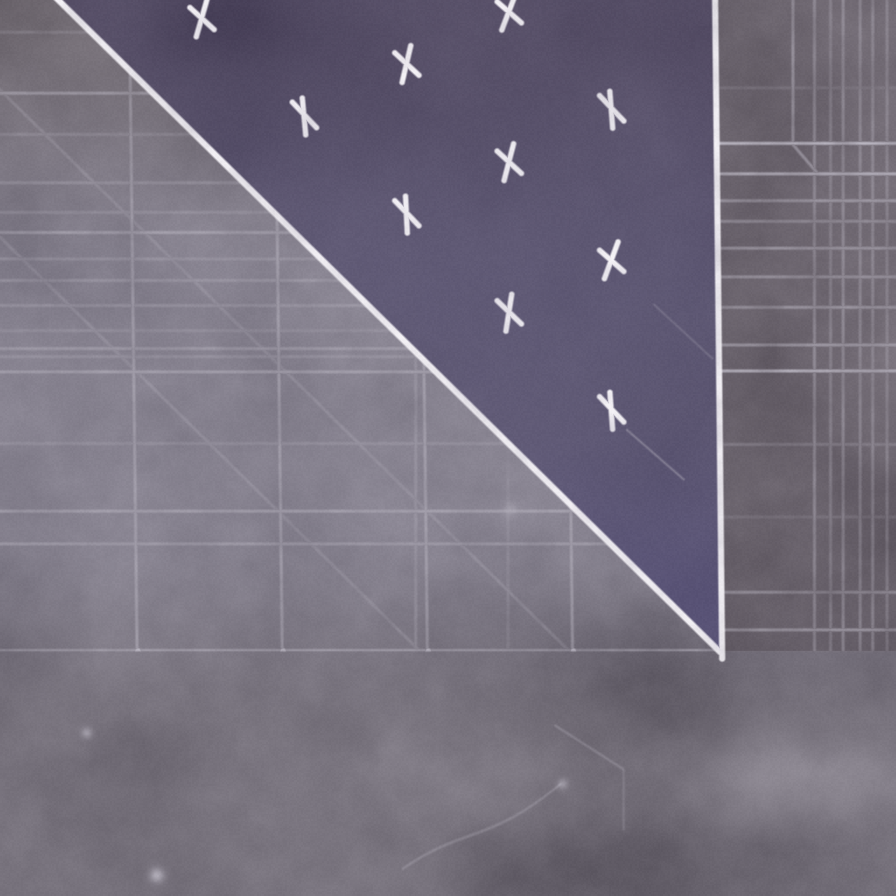
Write a Shadertoy shader that draws this background.

```glsl
// A chalk drafting sheet: a dark triangle filled with crosses, between two ruled panels.
// Lines are distance functions in percent of the canvas, with y running downward;
// layered value noise clouds the paper and wears the chalk.

const vec3 PAPER      = vec3(0.525, 0.508, 0.560);
const vec3 PAPER_TOP  = vec3(0.445, 0.420, 0.450);
const vec3 PAPER_BASE = vec3(0.455, 0.435, 0.475);
const vec3 SIDE       = vec3(0.425, 0.398, 0.435);
const vec3 NIGHT      = vec3(0.370, 0.347, 0.455);
const vec3 NIGHT_TOP  = vec3(0.335, 0.305, 0.400);
const vec3 CHALK      = vec3(0.720, 0.705, 0.750);
const vec3 WHITE      = vec3(0.930, 0.920, 0.940);

const float SLOPE = 0.986;              // fall of the long edge
const float BASE_Y = 72.7;              // foot of the ruled panels
const vec2 APEX = vec2(80.6, 73.0);
const vec2 LONG_START = vec2(6.5, 0.0);
const float EDGE_X = 79.8;
const float EDGE_LEAN = 0.011;
const float THIN = 0.17;
const float BOLD = 0.34;

// Rules as (position, strength)
const vec2 LEFT_RULES[12] = vec2[](
  vec2(3.6, .20), vec2(15.0, .22), vec2(20.4, .27), vec2(23.7, .24),
  vec2(28.9, .26), vec2(31.3, .30), vec2(34.1, .28), vec2(36.9, .20),
  vec2(38.9, .38), vec2(39.8, .25), vec2(49.5, .22), vec2(60.7, .38));
const vec2 RIGHT_RULES[15] = vec2[](
  vec2(9.8, .16), vec2(16.0, .85), vec2(19.4, .75), vec2(22.4, .50),
  vec2(24.7, .38), vec2(27.7, .48), vec2(30.9, .42), vec2(34.3, .45),
  vec2(38.5, .50), vec2(41.4, .75), vec2(49.6, .22), vec2(57.7, .16),
  vec2(66.1, .38), vec2(70.3, .50), vec2(72.9, .65));
const vec2 RIGHT_COLUMNS[6] = vec2[](
  vec2(90.9, .36), vec2(92.7, .28), vec2(94.1, .36),
  vec2(96.0, .32), vec2(97.4, .32), vec2(99.0, .28));

float soft;                             // edge softness

float hash(vec2 p) {
  p = fract(p * vec2(0.1031, 0.1130));
  p += dot(p, p.yx + 33.33);
  return fract((p.x + p.y) * p.x * 17.0);
}

float noise(vec2 p) {
  vec2 i = floor(p), f = fract(p);
  f = f * f * (3.0 - 2.0 * f);
  return mix(mix(hash(i), hash(i + vec2(1, 0)), f.x),
             mix(hash(i + vec2(0, 1)), hash(i + vec2(1, 1)), f.x), f.y);
}

float fbm(vec2 p) {
  float sum = 0.0, amp = 0.5;
  for (int i = 0; i < 5; i++) {
    sum += amp * noise(p);
    p = mat2(1.6, 1.2, -1.2, 1.6) * p + 17.0;
    amp *= 0.5;
  }
  return sum;
}

float fill(float d) { return 1.0 - smoothstep(-soft, soft, d); }
float stroke(float d, float w) { return fill(abs(d) - w); }

float segment(vec2 p, vec2 a, vec2 b) {
  vec2 q = p - a, e = b - a;
  return length(q - e * clamp(dot(q, e) / dot(e, e), 0.0, 1.0));
}

float glow(vec2 p, vec2 centre, vec2 radius) {
  vec2 q = (p - centre) / radius;
  return exp(-dot(q, q));
}

// Three columns of chances per diagonal row; each cross is slightly turned.
float crosses(vec2 p) {
  float d = 1e3;
  for (int i = 0; i < 5; i++) for (int j = 0; j < 3; j++) {
    vec2 c = vec2(22.4 + 11.43 * float(i), 2.0 + 10.95 * float(i) - 16.8 * float(j));
    float r = hash(c + 3.0) - 0.5;
    vec2 q = p - c;
    d = min(d, segment(q, vec2(-1.2, -1.3 + r * 0.5), vec2(1.5, 1.3)));
    d = min(d, segment(q, vec2(0.4 + r, -2.0), vec2(-0.2 - r, 2.1)));
  }
  return d;
}

float leftGrid(vec2 p, float across) {
  float ink = 0.0;
  for (int i = 0; i < 5; i++) {
    float k = float(i), x = 15.3 + 16.2 * k + 0.012 * (p.y - BASE_Y);
    ink = max(ink, 0.48 * stroke(p.y - 10.4 - 15.55 * k, THIN));
    ink = max(ink, 0.45 * stroke(p.x - x, THIN));
    ink = max(ink, 0.95 * fill(length(p - vec2(15.4 + 16.2 * k, BASE_Y)) - 0.35));
  }
  for (int i = 0; i < 12; i++)
    ink = max(ink, LEFT_RULES[i].y * stroke(p.y - LEFT_RULES[i].x, THIN));
  for (int k = 1; k < 3; k++)           // faint parallels of the long edge
    ink = max(ink, 0.22 * stroke(across - 11.7 * float(k), THIN));
  ink = max(ink, 0.25 * stroke(p.x - 46.4, THIN));
  return max(ink, 0.16 * stroke(p.x - 56.7, THIN) * smoothstep(48.0, 56.0, p.y));
}

float rightGrid(vec2 p) {
  float ink = 0.45 * stroke(p.x - 88.5, THIN) * fill(p.y - 16.0);
  for (int i = 0; i < 15; i++)
    ink = max(ink, RIGHT_RULES[i].y * stroke(p.y - RIGHT_RULES[i].x, THIN));
  for (int i = 0; i < 6; i++)
    ink = max(ink, RIGHT_COLUMNS[i].y * stroke(p.x - RIGHT_COLUMNS[i].x, THIN));
  return max(ink, 0.5 * fill(segment(p, vec2(88.3, 15.9), vec2(91.2, 19.3)) - THIN));
}

void mainImage(out vec4 fragColor, in vec2 fragCoord) {
  vec2 p = 100.0 * fragCoord / iResolution.xy;
  p.y = 100.0 - p.y;
  soft = max(0.16, 75.0 / min(iResolution.x, iResolution.y));
  float cloud = fbm(p * 0.07) - 0.48, wear = fbm(p * 0.35);

  // Regions
  float across = (p.y - SLOPE * (p.x - LONG_START.x)) / length(vec2(1.0, SLOPE));
  float side = p.x - EDGE_X - EDGE_LEAN * p.y;
  float above = fill(p.y - BASE_Y);
  float triangle = fill(max(across, side));
  float left = fill(max(-across, side)) * above;
  float right = fill(-side) * above;

  // Paper tones
  vec3 col = mix(PAPER_TOP, PAPER, smoothstep(0.0, 32.0, p.y));
  col = mix(col, PAPER_BASE, smoothstep(58.0, 82.0, p.y));
  col = mix(col, SIDE, right);
  col += 0.14 * cloud + 0.05 * (wear - 0.48);
  col += 0.11 * glow(p, vec2(90, 87), vec2(15, 5)) + 0.05 * glow(p, vec2(53, 87), vec2(13, 7));
  col -= 0.08 * glow(p, vec2(73, 76), vec2(8, 6)) + 0.08 * glow(p, vec2(66, 97), vec2(18, 7));
  vec3 night = mix(NIGHT_TOP, NIGHT, smoothstep(0.0, 35.0, p.y)) + 0.08 * cloud;
  night += vec3(-0.005, -0.005, 0.025) * smoothstep(45.0, 70.0, p.y);
  night -= 0.07 * glow(p, vec2(27, 2), vec2(9, 6));
  col = mix(col, night, triangle);

  // Ruled chalk
  float ink = left * leftGrid(p, across) + right * rightGrid(p);
  col = mix(col, CHALK, clamp(ink * (0.6 + 0.8 * wear), 0.0, 1.0));

  // Scratches and specks
  float scratch = 0.40 * fill(segment(p, vec2(70, 48), vec2(76.3, 53.5)) - 0.12);
  scratch += 0.22 * fill(segment(p, vec2(73, 34), vec2(79.5, 40)) - 0.12);
  scratch += 0.28 * fill(segment(p, vec2(62, 81), vec2(69.5, 85.8)) - 0.14);
  scratch += 0.20 * fill(segment(p, vec2(69.6, 86), vec2(69.6, 92.5)) - 0.14);
  vec2 bend = p + vec2(0.0, 0.7 * sin(p.x * 0.3));
  scratch += 0.28 * fill(segment(bend, vec2(45, 97.5), vec2(62.5, 87.5)) - 0.15);
  scratch += 0.60 * glow(p, vec2(9.7, 81.8), vec2(0.6)) + 0.85 * glow(p, vec2(17.5, 97.7), vec2(0.8));
  scratch += 0.55 * glow(p, vec2(62.8, 87.5), vec2(0.6)) + 0.45 * glow(p, vec2(57, 56.9), vec2(0.8));
  col = mix(col, CHALK, clamp(scratch, 0.0, 1.0));

  // Bold outline and crosses
  float outline = min(segment(p, LONG_START - 3.0 * vec2(1.0, SLOPE), APEX),
                      segment(p, vec2(EDGE_X, -1.0), APEX + vec2(0.0, 0.5)));
  float bold = max(fill(outline - BOLD), triangle * fill(crosses(p) - 0.30));
  col = mix(col, WHITE, bold * (0.82 + 0.3 * wear));

  col += 0.018 * (hash(floor(p * 5.12)) - 0.5);
  fragColor = vec4(clamp(col, 0.0, 1.0), 1.0);
}
```
